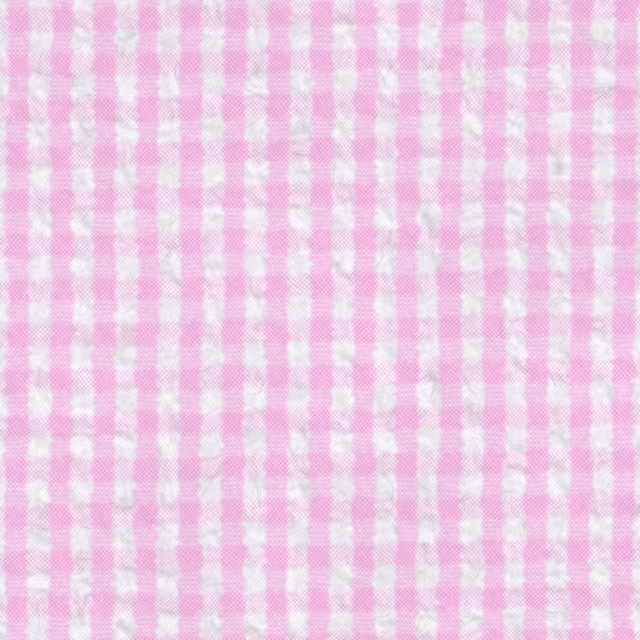
A Shadertoy shader for this texture:

```glsl
// Pink and white seersucker gingham: woven checks with puckered pale columns.
// Warp and weft stripes are mixed by a plain weave, then shaded by the slope
// of a noise height field and by soft, short creases.

const vec3 WHITE = vec3(0.938, 0.927, 0.953);
const vec3 PINK = vec3(0.952, 0.685, 0.865);
const vec3 CREASE_TINT = vec3(0.89, 0.87, 0.89);
const vec2 CHECKS = vec2(14.77, 14.2);     // repeats across and up
const vec2 PINK_CENTER = vec2(0.0275, 0.896); // centre of one pink crossing
const vec2 LEAN = vec2(0.004, 0.020);      // drift of columns and rows
const vec2 THREADS = vec2(150.0, 138.0);   // weave cycles across and up
const float WOBBLE = 0.0050;               // waviness of the stripes
const float EDGE = 0.075;                  // stripe softness, in repeats
const float WHITE_SHARE = 0.04;            // pink seen where neither is pink
const float WARP_SHARE = 0.60;             // pink seen where only warp is pink
const float WEFT_SHARE = 0.33;             // pink seen where only weft is pink
const float CROSS_SHARE = 0.85;            // pink seen where both are pink
const float WEAVE_CONTRAST = 0.27;
const float PUCKER_DEPTH = 0.10;
const float GRAIN = 0.045;
const float TAU = 6.2831853;

float hash(vec2 p) {
    vec3 q = fract(vec3(p.xyx) * 0.1031);
    q += dot(q, q.yzx + 33.33);
    return fract((q.x + q.y) * q.z);
}

float noise(vec2 p) {
    vec2 i = floor(p), f = fract(p);
    f = f * f * (3.0 - 2.0 * f);
    return mix(mix(hash(i), hash(i + vec2(1, 0)), f.x),
               mix(hash(i + vec2(0, 1)), hash(i + vec2(1, 1)), f.x), f.y);
}

float fbm(vec2 p) {
    float sum = 0.0, gain = 0.5;
    for (int i = 0; i < 3; i++) {
        sum += gain * noise(p);
        p = mat2(1.6, 1.2, -1.2, 1.6) * p + 17.3;
        gain *= 0.5;
    }
    return sum;
}

// Half-width pink band centred on whole values of t
float stripe(float t, float soft) {
    float d = abs(fract(t + 0.5) - 0.5);
    return 1.0 - smoothstep(0.25 - soft, 0.25 + soft, d);
}

// Cloth height: small irregular bumps
float height(vec2 uv) {
    return fbm(uv * vec2(42.0, 40.0) + 1.5 * noise(uv * 17.0));
}

void mainImage(out vec4 fragColor, in vec2 fragCoord) {
    vec2 uv = fragCoord / iResolution.xy;
    float pixel = 1.0 / min(iResolution.x, iResolution.y);

    // Slow drift plus finer ripples bend the cloth
    vec2 bend = vec2(noise(uv * vec2(12.0, 9.0)), noise(uv * 14.0 + 40.0)) - 0.5;
    bend += 0.7 * (vec2(noise(uv * 38.0 + 9.0), noise(uv * 42.0 + 71.0)) - 0.5);
    vec2 cloth = uv + WOBBLE * bend;

    // Checks, with frayed edges one thread long
    vec2 check = (cloth - PINK_CENTER - LEAN * (uv.yx - vec2(0.5, 0.0))) * CHECKS;
    vec2 fray = vec2(noise(vec2(check.x * 3.0, uv.y * THREADS.y)),
                     noise(vec2(uv.x * THREADS.x, check.y * 3.0 + 50.0))) - 0.5;
    check += 0.11 * fray;
    float soft = max(EDGE, pixel * CHECKS.x);
    float warp = stripe(check.x, soft);
    float weft = stripe(check.y, soft);
    float pale = 1.0 - warp;

    // Average share of pink for the four kinds of square
    float share = mix(mix(WHITE_SHARE, WEFT_SHARE, weft),
                      mix(WARP_SHARE, CROSS_SHARE, weft), warp);

    // Plain weave: dots where warp and weft alternate, lines in pink columns
    vec2 phase = TAU * THREADS * (cloth + 0.0008 * bend.yx);
    float dots = sin(phase.x) * sin(phase.y);
    float lines = sin(phase.y);
    float mixed = abs(warp - weft);
    float weave = mix(dots, 0.40 * lines + 0.50 * dots, warp * (1.0 - weft));
    float weaveFade = 1.0 - smoothstep(0.4, 0.6, pixel * THREADS.x);
    float strength = WEAVE_CONTRAST * weaveFade * (0.6 + 0.8 * noise(uv * 60.0));
    share += strength * weave * (0.85 * mixed + 0.90 * warp * weft);
    share += 0.12 * (fbm(uv * vec2(45.0, 20.0) + 80.0) - 0.44) * max(warp, weft);
    vec3 color = mix(WHITE, PINK, clamp(share, 0.0, 1.0));

    // Light from the upper right on puckers, strongest in the pale columns
    vec2 toLight = vec2(0.0030, 0.0038);
    float slope = height(uv - toLight) - height(uv + toLight);
    float pucker = mix(0.25, 1.0, pale);
    color *= 1.0 + PUCKER_DEPTH * pucker * clamp(slope * 2.0, -0.8, 0.3);

    // Soft short creases, present only beside some pale squares
    float ridge = abs(noise(uv * vec2(31.0, 35.0) + 2.0 * bend + 120.0) - 0.5);
    float crease = 1.0 - smoothstep(0.0, 0.11, ridge);
    float patchy = smoothstep(0.45, 0.75, noise(uv * vec2(29.0, 27.0) + 200.0));
    float creaseMask = patchy * mix(0.15, 0.90, pale);
    color = mix(color, color * CREASE_TINT / WHITE, crease * creaseMask);

    // Broad unevenness and fine thread grain
    color *= 0.983 + 0.025 * noise(uv * vec2(7.0, 5.0) + 300.0);
    float grain = noise(uv * THREADS * 2.0) - 0.5 - 0.4 * dots;
    color *= 1.0 + GRAIN * weaveFade * grain;
    fragColor = vec4(clamp(color, 0.0, 1.0), 1.0);
}
```
